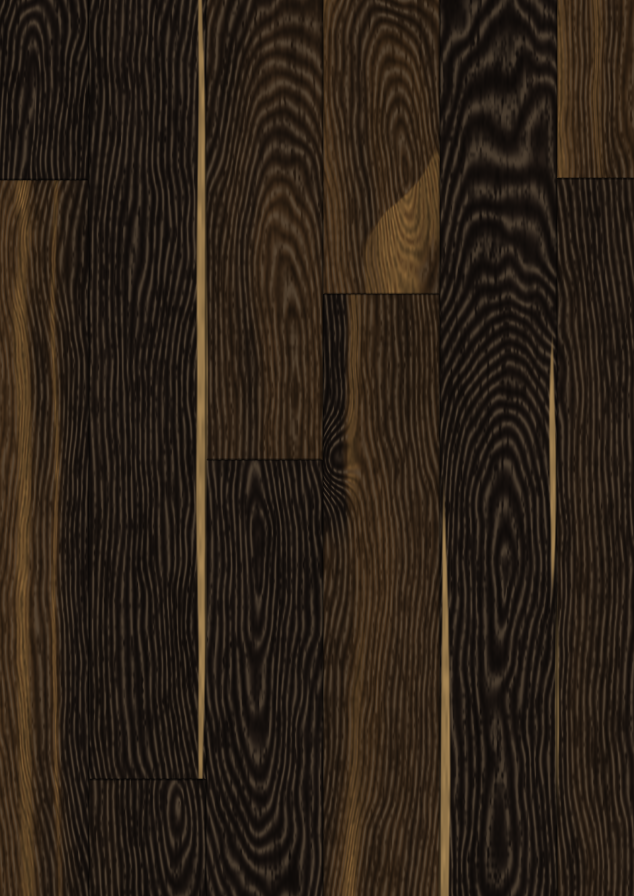
Give the GLSL for this texture, as a Shadertoy shader.

```glsl
// Dark smoked-oak plank floor: six columns of boards with staggered end joints.
// Each board slices a wobbling cone of growth rings, so the rings show as straight
// grain or arched figure; warm heartwood bands and pale sapwood slivers go on top.

float hash(vec2 p) {
    return fract(sin(dot(p, vec2(127.1, 311.7))) * 43758.545);
}

float noise(vec2 p) {
    vec2 i = floor(p), f = fract(p);
    f *= f * (3.0 - 2.0 * f);
    return mix(mix(hash(i), hash(i + vec2(1, 0)), f.x),
               mix(hash(i + vec2(0, 1)), hash(i + vec2(1, 1)), f.x), f.y);
}

// Spindle-shaped sliver around x, running from y0 to y1
float sliver(vec2 p, float x, float y0, float y1, float halfWidth) {
    float t = clamp((p.y - y0) / (y1 - y0), 0.0, 1.0);
    float w = halfWidth * sin(3.14159 * t);
    float d = abs(p.x - x - 0.025 * (noise(vec2(p.y * 0.9, x)) - 0.5));
    return smoothstep(0.012, -0.012, d - w) * smoothstep(0.0, 0.012, w);
}

// Per column: height of the end joint
const float joints[6] = float[6](6.14, 1.0, 3.74, 5.16, 9.0, 6.15);

// Per board: ring centre x, ring centre y, warmth, change of warmth across
const vec4 lowerBoards[6] = vec4[6](
    vec4(2.2, 3.0, 0.42, -0.7), vec4(0.75, 1.0, 0.14, -0.1),
    vec4(0.42, 2.8, 0.0, 0.0), vec4(-1.2, 3.7, 0.5, -0.1),
    vec4(0.55, 1.95, 0.06, 0.0), vec4(-1.6, 2.0, 0.26, 0.0));
const vec4 upperBoards[6] = vec4[6](
    vec4(0.54, 6.6, 0.0, 0.0), vec4(2.4, 4.0, 0.08, 0.0),
    vec4(0.72, 4.2, 0.42, 0.1), vec4(0.72, 5.5, 0.6, 0.1),
    vec4(0.2, 6.9, 0.0, 0.0), vec4(1.6, 7.0, 0.65, -0.4));

void mainImage(out vec4 fragColor, in vec2 fragCoord) {
    // Units of one board width
    vec2 p = fragCoord / iResolution.xy * vec2(5.42, 7.68);
    int column = int(clamp(floor(p.x + 0.24), 0.0, 5.0));
    float x = fract(p.x + 0.24), y = p.y;
    bool upper = y > joints[column];
    vec4 board = lowerBoards[column];
    if (upper) board = upperBoards[column];
    float seed = float(column) * 7.3 + (upper ? 31.0 : 0.0);

    // Growth rings: distance to a wandering, tilted axis
    float across = x - board.x + 0.22 * (noise(vec2(y * 0.7, seed)) - 0.5);
    float depth = 0.22 * (y - board.y) + 0.5 * (noise(vec2(y * 0.55, seed + 3.0)) - 0.5);
    float ring = length(vec2(across, depth));
    ring += 0.14 * noise(vec2(x * 3.0 + seed, y * 0.9));
    ring += 0.035 * noise(vec2(x * 8.0 + seed, y * 3.5));
    vec2 knot = (p - vec2(2.83, 3.73)) * vec2(5.5, 3.2);
    if (column == 3 && !upper) ring += 0.35 * exp(-dot(knot, knot));

    // Warm bands follow the rings
    float band = noise(vec2(ring * 7.0 + seed, y * 0.12)) - 0.5;
    float warmth = board.z + board.w * (x - 0.5) + band * (0.15 + 0.7 * board.z);
    float wave = 0.12 * (noise(vec2(y * 0.8, seed)) - 0.5);
    if (column == 0 && !upper) {
        warmth += 0.6 * exp(-pow((p.x - 0.19 + wave) / 0.075, 2.0));
        warmth += 0.55 * exp(-pow((p.x - 0.45 + wave) / 0.03, 2.0));
    }
    if (column == 3 && upper) {
        float arch = x - 0.32 - 0.65 * smoothstep(5.5, 6.4, y) + wave;
        vec2 heart = (vec2(x, y) - vec2(0.98, 5.2)) * vec2(6.0, 2.2);
        warmth += 0.45 * smoothstep(0.0, 0.07, arch) * smoothstep(6.5, 6.3, y);
        warmth -= 0.8 * exp(-dot(heart, heart));
    }
    if (column == 3 && !upper) {
        float edge = x - 0.2 + wave;
        warmth -= 0.6 * smoothstep(0.05, -0.03, edge) * smoothstep(2.9, 3.5, y);
        warmth += 0.25 * exp(-pow((edge - 0.06) / 0.08, 2.0));
    }
    warmth = clamp(warmth, 0.0, 1.0);

    // Wood tone from ebony through walnut to gold
    float gold = smoothstep(0.65, 1.0, warmth);
    vec3 color = mix(vec3(0.095, 0.07, 0.056), vec3(0.25, 0.17, 0.095),
                     smoothstep(0.0, 0.75, warmth));
    color = mix(color, vec3(0.46, 0.34, 0.19), gold);
    color *= 0.85 + 0.3 * noise(vec2(x * 6.0 + seed, y * 0.7));

    // Open pores: pale dashes along the rings, dark ones on gold wood
    float fibre = noise(vec2(x * 48.0 + seed, y * 6.0));
    float speck = noise(vec2(x * 60.0, y * 22.0 + seed));
    float line = pow(0.5 + 0.5 * cos(6.28318 * ring * 19.0), 2.5);
    float pores = line * smoothstep(0.1, 0.7, 0.6 * fibre + 0.4 * speck);
    vec3 poreColor = mix(vec3(0.36, 0.3, 0.23), vec3(0.23, 0.15, 0.08), gold);
    color *= 0.72 + 0.32 * fibre + 0.24 * speck;
    color = mix(color, poreColor, 0.7 * pores);
    color *= 1.0 - 0.3 * pow(0.5 - 0.5 * cos(6.28318 * ring * 19.0), 3.0);

    // Pale sapwood along the board edges
    float sap = sliver(p, 1.72, 0.0, 8.6, 0.045) * step(joints[1], y);
    sap = max(sap, sliver(p, 3.8, -2.5, 3.7, 0.042));
    sap = max(sap, sliver(p, 4.73, 2.5, 4.9, 0.028));
    sap = max(sap, sliver(p, 4.77, 0.6, 2.7, 0.014));
    color = mix(color, vec3(0.6, 0.48, 0.3) * (0.85 + 0.25 * fibre), sap);

    // Tight dark seams between boards
    float seam = min(min(x, 1.0 - x), abs(y - joints[column]));
    color *= mix(0.5, 1.0, smoothstep(0.0, 0.018, seam));
    fragColor = vec4(color, 1.0);
}
```
